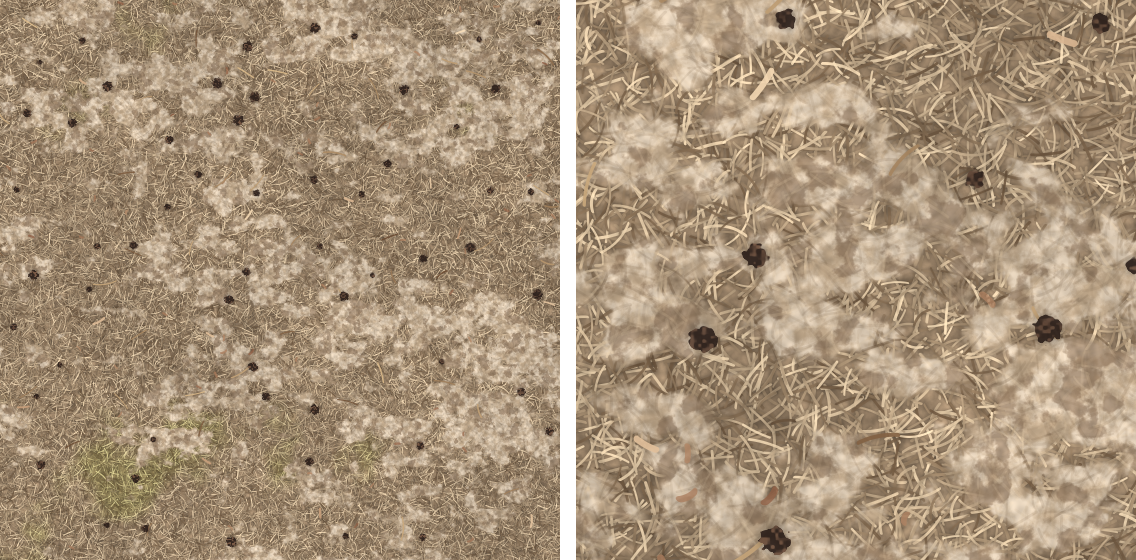
Left, the full canvas; right, a detail of the centre.
This texture is drawn by a Shadertoy shader. Its source:

```glsl
const float PI = 3.14159;
const vec3 SOIL = vec3(0.59, 0.50, 0.40);
const vec3 CRUMB = vec3(0.48, 0.38, 0.29);
const vec3 SAND_DULL = vec3(0.72, 0.63, 0.52);
const vec3 SAND_PALE = vec3(0.89, 0.82, 0.73);
const vec3 STRAW_DARK = vec3(0.42, 0.33, 0.24);
const vec3 STRAW_PALE = vec3(1.00, 0.90, 0.75);
const vec3 TWIG_BROWN = vec3(0.42, 0.29, 0.19);
const vec3 TWIG_PALE = vec3(0.92, 0.79, 0.59);
const vec3 LEAF_RUST = vec3(0.54, 0.34, 0.24);
const vec3 LEAF_TAN = vec3(0.76, 0.59, 0.45);
const vec3 CONE_DARK = vec3(0.17, 0.12, 0.10);
const vec3 CONE_SCALE = vec3(0.48, 0.35, 0.27);

float hash(vec2 p) {
    return fract(sin(dot(p, vec2(127.1, 311.7))) * 43758.5453);
}

vec3 hash3(vec2 p) {
    return vec3(hash(p), hash(p + 17.3), hash(p + 41.9));
}

float noise(vec2 p) {
    vec2 cell = floor(p), f = fract(p);
    f = f * f * (3.0 - 2.0 * f);
    float low = mix(hash(cell), hash(cell + vec2(1, 0)), f.x);
    float high = mix(hash(cell + vec2(0, 1)), hash(cell + vec2(1, 1)), f.x);
    return mix(low, high, f.y);
}

float fbm(vec2 p) {
    float sum = 0.0, weight = 0.516;
    for (int i = 0; i < 5; i++) {
        sum += weight * noise(p);
        p = mat2(1.6, 1.2, -1.2, 1.6) * p + 7.7;
        weight *= 0.5;
    }
    return sum;
}

// Distance to a slightly bent strand centred on the origin
float strand(vec2 p, float angle, float halfLength, float bend) {
    float c = cos(angle), s = sin(angle);
    p = vec2(c * p.x + s * p.y, c * p.y - s * p.x);
    p.y -= bend * (p.x * p.x / halfLength - 0.4 * halfLength);
    p.x = max(abs(p.x) - halfLength, 0.0);
    return length(p);
}

// Lays one random strand per grid cell; size holds half length and half width
vec3 scatterStrands(vec3 col, vec2 uv, float cells, float seed, vec2 size, float bend,
                    float chance, vec3 dark, vec3 pale, float opacity, float px) {
    vec2 home = floor(uv * cells);
    for (int y = -1; y <= 1; y++)
    for (int x = -1; x <= 1; x++) {
        vec2 cell = home + vec2(x, y);
        vec3 place = hash3(cell + seed);
        vec3 look = hash3(cell + seed + 83.1);
        if (look.x > chance) continue;
        float halfLength = size.x * mix(0.5, 1.0, look.y);
        float width = size.y * mix(0.7, 1.2, place.y);
        vec2 p = uv - (cell + place.xy) / cells;
        float d = strand(p, place.z * PI, halfLength, (look.y - 0.5) * bend);
        float shadow = 1.0 - smoothstep(0.0, width * 3.0 + px, d);
        float cover = clamp(0.5 + (width - d) / px, 0.0, 1.0);
        col *= 1.0 - 0.09 * opacity * shadow;
        col = mix(col, mix(dark, pale, look.z), cover * opacity);
    }
    return col;
}

// Scaly round cones with a soft contact shadow
vec3 scatterCones(vec3 col, vec2 uv, float cells, float chance, float px) {
    vec2 home = floor(uv * cells);
    for (int y = -1; y <= 1; y++)
    for (int x = -1; x <= 1; x++) {
        vec2 cell = home + vec2(x, y);
        vec3 place = hash3(cell + 231.7);
        if (hash(cell + 67.3) > chance) continue;
        float radius = mix(0.0045, 0.0095, place.z);
        vec2 p = uv - (cell + place.xy) / cells;
        float rim = radius * (0.7 + 0.5 * noise(p * 380.0 + place.yx * 70.0));
        float d = length(p);
        float cover = clamp(0.5 + (rim - d) / px, 0.0, 1.0);
        float scales = smoothstep(0.4, 0.85, noise(p * 420.0 + place.xy * 90.0));
        float tone = mix(0.5, 1.0, hash(cell + 9.7));
        col *= 1.0 - 0.3 * (1.0 - smoothstep(0.4, 1.6, d / radius));
        col = mix(col, mix(CONE_DARK, CONE_SCALE, scales * tone), cover * 0.9);
    }
    return col;
}

void mainImage(out vec4 fragColor, in vec2 fragCoord) {
    vec2 uv = fragCoord / iResolution.y;
    float px = 1.0 / iResolution.y;

    // Ragged sand patches over brown soil
    float broad = fbm(uv * vec2(6.5, 9.0) + 3.1);
    float ragged = fbm(uv * vec2(34.0, 44.0) + 11.4);
    float sand = smoothstep(0.50, 0.585, 0.48 * broad + 0.52 * ragged);
    float grit = fbm(uv * 120.0);
    float crumbs = smoothstep(0.53, 0.66, fbm(uv * 75.0 + 31.0));
    vec3 sandColor = mix(SAND_DULL, SAND_PALE, smoothstep(0.25, 0.7, grit));
    sandColor = mix(sandColor, CRUMB, 0.55 * crumbs);
    vec3 col = mix(SOIL * (0.7 + 0.6 * grit), sandColor, sand);

    // Dense dry straw, thin on the sand
    float opacity = 0.88 * (1.0 - 0.84 * sand);
    for (int i = 0; i < 7; i++) {
        float layer = float(i);
        col = scatterStrands(col, uv + layer * 0.137, 74.0 - 2.0 * layer, layer * 13.7,
                             vec2(0.0125, 0.0008), 0.5, 0.95, STRAW_DARK, STRAW_PALE, opacity, px);
    }

    // Broad tone shifts, faint moss and fine grain
    float moss = smoothstep(0.62, 0.78, fbm(uv * 5.0 + 20.0)) * (1.0 - sand);
    col *= 0.92 + 0.16 * fbm(uv * 9.0 + 5.0);
    col *= mix(vec3(1.0), vec3(0.94, 0.99, 0.84), moss);
    col *= 0.91 + 0.18 * noise(uv * 256.0);

    // Leaf flakes, twigs and cones
    col = scatterStrands(col, uv, 24.0, 151.3, vec2(0.005, 0.0018), 0.4, 0.10,
                         LEAF_RUST, LEAF_TAN, 0.75, px);
    col = scatterStrands(col, uv, 11.0, 191.9, vec2(0.021, 0.0013), 0.35, 0.34,
                         TWIG_BROWN, TWIG_PALE, 0.9, px);
    col = scatterStrands(col, uv, 9.0, 277.1, vec2(0.011, 0.0019), 0.25, 0.18,
                         LEAF_TAN, STRAW_PALE, 0.9, px);
    col = scatterCones(col, uv, 10.0, 0.62, px);

    fragColor = vec4(col, 1.0);
}
```
